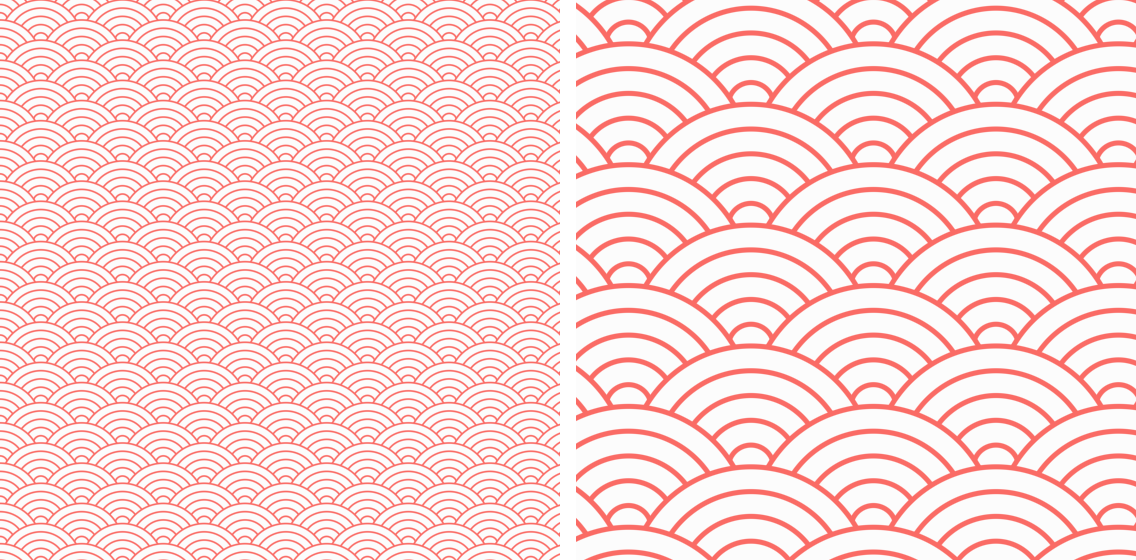
Left, the full canvas; right, a detail of the centre.
Write a Shadertoy shader that draws this pattern.

```glsl
#define PITCH 0.14583
#define ROW_STEP 0.03597
#define ORIGIN vec2(0.5104, 0.4242)
#define OUTER_RADIUS 0.0725
#define RING_GAP 0.01475
#define RING_COUNT 5.0
#define LINE_WIDTH 0.0030
#define PAPER vec3(0.99, 0.99, 0.99)
#define CORAL vec3(0.98, 0.42, 0.395)

// Distance from the centre of the nearest scale in a row; odd rows shift half a pitch
float scaleDistance(vec2 p, float row) {
    float x = p.x - 0.5 * PITCH * mod(row, 2.0);
    x -= PITCH * floor(x / PITCH + 0.5);
    return length(vec2(x, p.y - row * ROW_STEP));
}

// Coverage of the concentric outlines at a distance from the centre
float ringLines(float d, float soft) {
    float ring = clamp(floor((OUTER_RADIUS - d) / RING_GAP + 0.5), 0.0, RING_COUNT - 1.0);
    float offset = abs(d - OUTER_RADIUS + ring * RING_GAP);
    return 1.0 - smoothstep(-soft, soft, offset - 0.5 * LINE_WIDTH);
}

void mainImage(out vec4 fragColor, in vec2 fragCoord) {
    float size = min(iResolution.x, iResolution.y);
    vec2 p = fragCoord / size - ORIGIN;
    float soft = 0.8 / size;
    float nearestRow = floor(p.y / ROW_STEP);
    vec3 color = PAPER;

    // Paint from back to front, so each lower row covers the one above
    for (int i = 1; i >= -2; i--) {
        float d = scaleDistance(p, nearestRow + float(i));
        float disc = 1.0 - smoothstep(-soft, soft, d - OUTER_RADIUS - 0.5 * LINE_WIDTH);
        // Solid line at the rim lets the disc edge alone do the smoothing
        float line = d > OUTER_RADIUS ? 1.0 : ringLines(d, soft);
        color = mix(color, mix(PAPER, CORAL, line), disc);
    }

    fragColor = vec4(color, 1.0);
}
```
